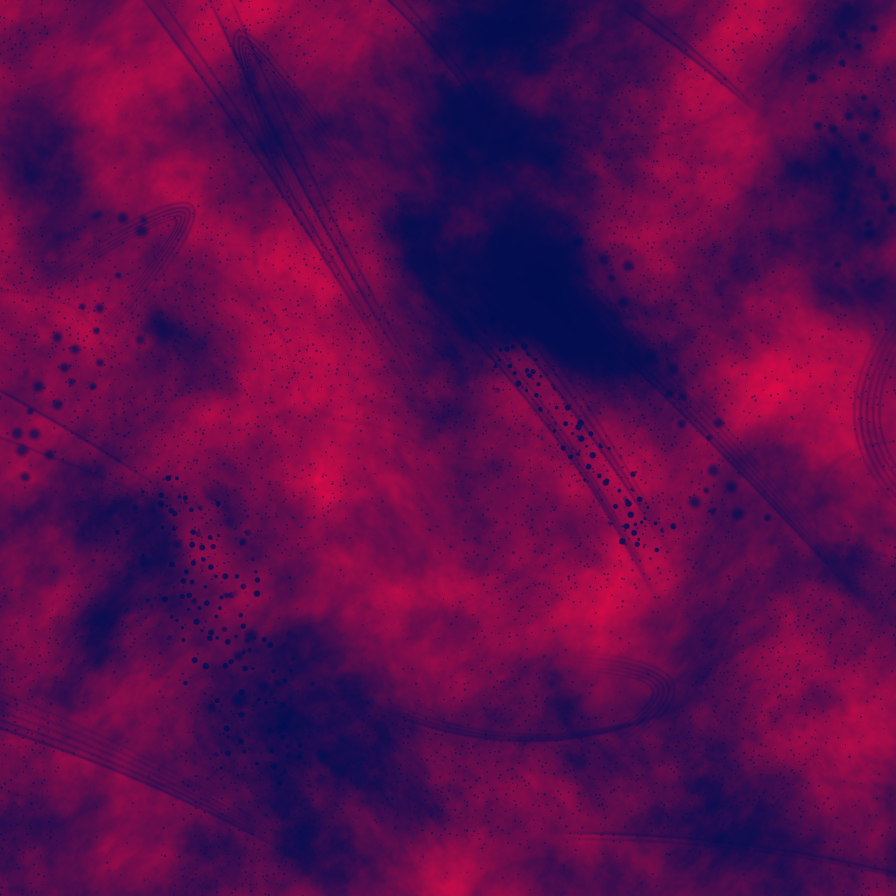
Write a WebGL 2 fragment shader that draws this texture.

```glsl
#version 300 es
precision highp float;
// Crimson and indigo nebula: sine-warped cloud noise over soft light and dark
// regions, scratched by curved strands and nested hooks, and speckled with
// cellular dots. Everything darkens one tone that is mapped to a two-colour ramp.

uniform vec2 u_resolution;
out vec4 fragColor;

const vec3 INDIGO = vec3(0.0, 0.05, 0.315);
const vec3 CRIMSON = vec3(0.85, 0.04, 0.28);
const float LINE_WIDTH = 0.0018;

float hash(vec2 p) {
    vec3 q = fract(p.xyx * vec3(0.1031, 0.1030, 0.0973));
    q += dot(q, q.yzx + 33.33);
    return fract((q.x + q.y) * q.z);
}

float valueNoise(vec2 p) {
    vec2 i = floor(p), f = fract(p);
    f = f * f * (3.0 - 2.0 * f);
    return mix(mix(hash(i), hash(i + vec2(1, 0)), f.x),
               mix(hash(i + vec2(0, 1)), hash(i + vec2(1, 1)), f.x), f.y);
}

float clouds(vec2 p) {
    float sum = 0.0, total = 0.0, amp = 1.0;
    for (int i = 0; i < 7; i++) {
        sum += amp * valueNoise(p);
        total += amp;
        amp *= 0.62;
        p = mat2(1.6, 1.2, -1.2, 1.6) * p + 17.3;
    }
    return sum / total;
}

// Layered sines that bend the cloud domain
vec2 warp(vec2 p) {
    vec2 w = 0.020 * sin(p.yx * 9.0 + vec2(0.4, 2.1));
    return p + w + 0.008 * sin((p.yx + w) * 27.0 + vec2(1.7, 0.2));
}

// Soft glow around a segment
float glow(vec2 p, vec2 a, vec2 b, float radius) {
    vec2 ab = b - a;
    float t = clamp(dot(p - a, ab) / dot(ab, ab), 0.0, 1.0);
    vec2 d = (p - a - ab * t) / radius;
    return exp(-dot(d, d));
}

// One freely jittered dot per cell, shown where its hash is below the density
float dots(vec2 p, float cells, float radius, float core, float density) {
    vec2 g = p * cells, base = floor(g - 0.5);
    float ink = 0.0;
    for (int i = 0; i < 4; i++) {
        vec2 id = base + vec2(i % 2, i / 2);
        vec2 centre = id + vec2(hash(id), hash(id + 71.0));
        float r = radius * mix(0.45, 1.0, hash(id + 23.0));
        float chance = hash(id + 47.0);
        float shown = smoothstep(chance, chance + 0.12, density);
        ink = max(ink, shown * (1.0 - smoothstep(r * core, r, distance(g, centre))));
    }
    return ink;
}

float hairline(float d) {
    return exp(-d * d / (LINE_WIDTH * LINE_WIDTH));
}

// Bowed bundle of lines from a to b, with a shadow on its left side
float strand(vec2 p, vec2 a, vec2 b, float bend, float gap, int count) {
    float len = distance(a, b);
    vec2 dir = (b - a) / len, q = p - a;
    float u = dot(q, dir) / len;
    float v = dot(q, vec2(-dir.y, dir.x)) - bend * 4.0 * u * (1.0 - u);
    float ink = 0.4 * smoothstep(-0.002, 0.002, v) * exp(-max(v, 0.0) / 0.016);
    for (int i = 0; i < count; i++)
        ink += 0.5 * hairline(v - float(i) * gap * (1.2 - u)) / (1.0 + 0.3 * float(i));
    return ink * smoothstep(0.0, 0.15, u) * (1.0 - smoothstep(0.65, 1.0, u));
}

// Nested parabolas opening along an angle
float hook(vec2 p, vec2 tip, float angle, float curve, float gap, float reach) {
    vec2 axis = vec2(cos(angle), sin(angle)), q = p - tip;
    q = vec2(dot(q, axis), dot(q, vec2(-axis.y, axis.x)));
    float d = (q.x - curve * q.y * q.y) / sqrt(1.0 + 4.0 * curve * curve * q.y * q.y);
    float ink = 0.3 * smoothstep(-0.002, 0.008, d);
    for (int i = 0; i < 5; i++) ink += 0.4 * hairline(d - float(i) * gap);
    return ink * exp(-dot(q, q) / (reach * reach));
}

void main() {
    vec2 p = gl_FragCoord.xy / u_resolution.y;
    vec2 w = warp(p);

    // Broad light and dark regions, the dark ones broken into blotches
    float light = 0.23 * glow(w, vec2(0.54, 0.44), vec2(0.46, 0.38), 0.15)
                + 0.25 * glow(w, vec2(0.76, 0.75), vec2(0.83, 0.60), 0.11)
                + 0.10 * glow(w, vec2(0.16, 0.84), vec2(0.30, 0.66), 0.07)
                + 0.14 * glow(w, vec2(0.80, 0.30), vec2(0.78, 0.20), 0.09);
    float dark = 0.26 * glow(w, vec2(0.56, 1.0), vec2(0.59, 0.72), 0.09)
               + 0.20 * glow(w, vec2(0.62, 0.68), vec2(1.0, 0.28), 0.055)
               + 0.26 * glow(w, vec2(0.17, 0.52), vec2(0.10, 0.25), 0.11)
               + 0.18 * glow(w, vec2(0.36, 0.16), vec2(0.52, 0.06), 0.06)
               + 0.18 * glow(w, vec2(0.96, 0.86), vec2(0.97, 0.66), 0.06);
    float tone = 0.43 + 1.4 * (clouds(w * 6.5 + 3.7) - 0.5) + light;
    tone -= dark * (0.45 + 1.1 * valueNoise(w * 19.0 + 5.0));
    tone = 0.5 * (tone + sqrt(tone * tone + 0.012));

    // Strands, hooks and faint veins
    float ink = strand(p, vec2(0.13, 1.04), vec2(0.46, 0.55), 0.01, 0.014, 2);
    ink += strand(p, vec2(0.22, 1.03), vec2(0.49, 0.53), -0.01, 0.020, 2);
    ink += strand(p, vec2(0.40, 1.03), vec2(0.58, 0.80), 0.015, 0.012, 2);
    ink += strand(p, vec2(0.46, 0.69), vec2(0.75, 0.29), 0.025, 0.007, 3);
    ink += strand(p, vec2(0.51, 0.70), vec2(0.76, 0.36), 0.010, 0.012, 3);
    ink += strand(p, vec2(0.59, 0.70), vec2(1.02, 0.26), 0.010, 0.008, 5);
    ink += strand(p, vec2(0.68, 1.0), vec2(0.86, 0.86), 0.005, 0.012, 2);
    ink += strand(p, vec2(-0.08, 0.21), vec2(0.40, 0.0), 0.020, 0.009, 5);
    ink += strand(p, vec2(0.60, 0.07), vec2(1.15, -0.02), 0.025, -0.006, 2);
    ink += strand(p, vec2(0.42, 0.21), vec2(0.78, 0.22), -0.042, 0.005, 3);
    ink += strand(p, vec2(-0.05, 0.59), vec2(0.20, 0.44), 0.005, -0.050, 2);
    ink += hook(p, vec2(0.215, 0.77), -2.43, 60.0, 0.006, 0.15);
    ink += hook(p, vec2(0.265, 0.965), -1.08, 100.0, 0.007, 0.20);
    ink += hook(p, vec2(0.752, 0.235), -2.90, 25.0, 0.006, 0.08);
    ink += hook(p, vec2(0.955, 0.52), 0.15, 4.0, 0.007, 0.12);
    ink += 0.15 * hairline((valueNoise(w * 5.0 + 2.0) - 0.5) / 7.0);
    tone *= 1.0 - 0.6 * min(ink, 1.0);

    // Speckles: soft blots, crisp beads and fine dust
    float trail = glow(p, vec2(0.55, 0.64), vec2(0.72, 0.40), 0.025);
    float patches = glow(p, vec2(0.19, 0.42), vec2(0.30, 0.18), 0.055);
    float edges = glow(p, vec2(0.66, 0.73), vec2(0.82, 0.43), 0.035)
                + glow(p, vec2(0.94, 0.94), vec2(0.97, 0.68), 0.04)
                + glow(p, vec2(0.05, 0.50), vec2(0.12, 0.74), 0.05);
    float dust = smoothstep(0.3, 0.75, valueNoise(w * 7.0 + 9.0));
    tone *= 1.0 - 0.65 * dots(p, 36.0, 0.42, 0.15, 0.75 * edges + 0.5 * patches);
    tone *= 1.0 - 0.80 * dots(p + 0.37, 85.0, 0.40, 0.55, 0.75 * trail + 0.55 * patches);
    tone *= 1.0 - 0.50 * dots(p + 0.61, 140.0, 0.30, 0.35, 0.10 + 0.45 * dust);

    fragColor = vec4(mix(INDIGO, CRIMSON, clamp(tone / CRIMSON.r, 0.0, 1.0)), 1.0);
}
```
